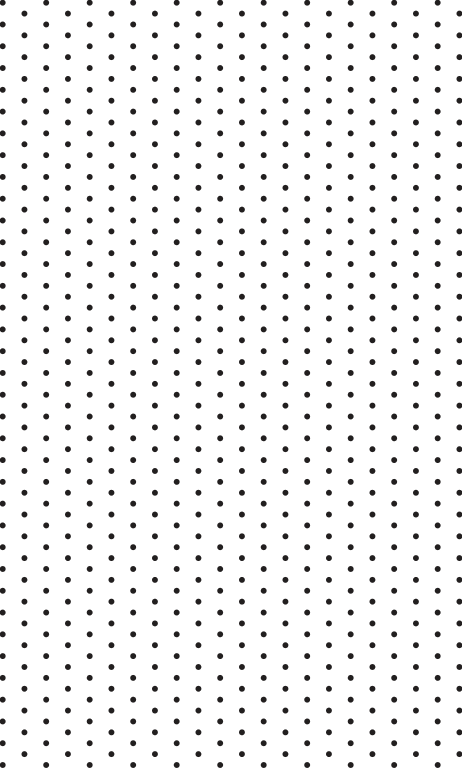
This pattern is drawn by a Shadertoy shader. Its source:

```glsl
// Small near-black polka dots on white, alternate columns dropped by half a step.

// Lengths are fractions of the canvas height.
const vec2  PITCH     = vec2(0.02832, 0.02836);  // column and row spacing
const vec2  FIRST_DOT = vec2(0.0035, 0.0035);    // inset from the top left corner
const float RADIUS    = 0.0038;
const vec3  PAPER     = vec3(1.0);
const vec3  INK       = vec3(0.132, 0.120, 0.122);

// Signed distance to the nearest dot of the half-drop lattice.
float dotLattice(vec2 p) {
    vec2 cell = p / PITCH;
    float column = floor(cell.x + 0.5);
    cell.y -= 0.5 * mod(column, 2.0);
    vec2 offset = (fract(cell + 0.5) - 0.5) * PITCH;
    return length(offset) - RADIUS;
}

void mainImage(out vec4 fragColor, in vec2 fragCoord) {
    // Measure from the top left, with y pointing down.
    vec2 p = vec2(fragCoord.x, iResolution.y - fragCoord.y) / iResolution.y;
    float pixel = 1.0 / iResolution.y;

    // One pixel of edge smoothing.
    float coverage = clamp(0.5 - dotLattice(p - FIRST_DOT) / pixel, 0.0, 1.0);
    fragColor = vec4(mix(PAPER, INK, coverage), 1.0);
}
```
